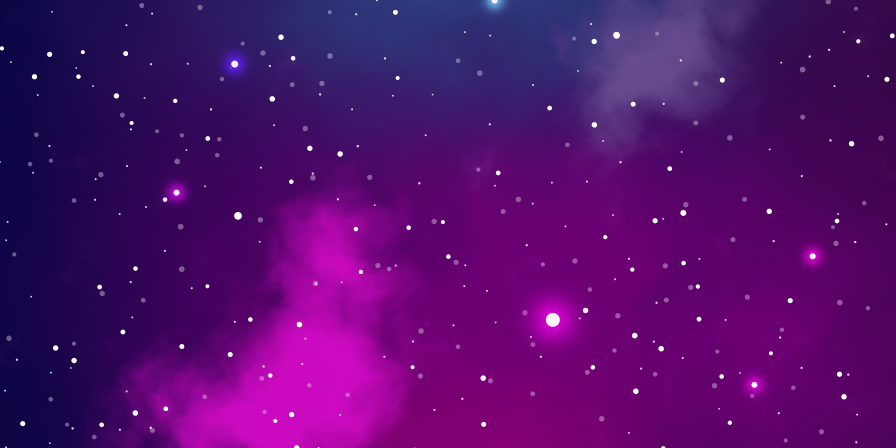
This background is drawn by a Shadertoy shader. Its source:

```glsl
// Violet nebula with magenta and blue clouds, scattered stars and a few glowing suns.

vec2 hash2(vec2 p) {
    vec3 q = fract(p.xyx * vec3(0.1031, 0.1030, 0.0973));
    q += dot(q, q.yzx + 33.33);
    return fract((q.xx + q.yz) * q.zy);
}

float cornerSlope(vec2 cell, vec2 corner, vec2 f) {
    float angle = 6.2832 * hash2(cell + corner + 50.0).x;
    return dot(vec2(cos(angle), sin(angle)), f - corner);
}

float gradientNoise(vec2 p) {
    vec2 i = floor(p), f = p - i;
    vec2 u = f * f * f * (f * (f * 6.0 - 15.0) + 10.0);
    vec2 e = vec2(0, 1);
    return mix(mix(cornerSlope(i, e.xx, f), cornerSlope(i, e.yx, f), u.x),
               mix(cornerSlope(i, e.xy, f), cornerSlope(i, e.yy, f), u.x), u.y);
}

float fbm(vec2 p) {
    float sum = 0.0, amp = 0.6;
    for (int k = 0; k < 5; k++) {
        sum += amp * gradientNoise(p);
        p = mat2(1.6, 1.2, -1.2, 1.6) * p + 9.3;
        amp *= 0.5;
    }
    return sum;
}

float blob(vec2 p, vec2 centre, vec2 radii) {
    vec2 q = (p - centre) / radii;
    return exp(-dot(q, q));
}

float disc(float dist, float radius) {
    return clamp((radius - dist) * iResolution.y + 0.5, 0.0, 1.0);
}

// One jittered star per grid cell, kept with the given chance
float starLayer(vec2 p, float cellSize, float radius, float chance, float seed) {
    vec2 cell = floor(p / cellSize);
    vec2 pos = (cell + 0.1 + 0.8 * hash2(cell + seed)) * cellSize;
    vec2 pick = hash2(cell + seed + 31.0);
    return step(pick.x, chance) * disc(length(p - pos), radius * (0.8 + 0.35 * pick.y));
}

vec3 nebula(vec2 p) {
    vec2 w = p + 0.09 * vec2(fbm(p * 4.0), fbm(p * 4.0 + 17.0));
    float soft = fbm(w * 3.0 + 5.0);
    float fine = fbm(w * 7.0 + 40.0);

    // Night sky: navy on the left, plum on the right
    vec3 col = mix(vec3(0.03, 0.02, 0.26), vec3(0.14, 0.015, 0.30), smoothstep(0.0, 0.45, w.x));
    col = mix(col, vec3(0.20, 0.02, 0.27), smoothstep(1.3, 2.0, w.x));

    // Broad purple haze
    float haze = blob(w, vec2(1.15, 0.34), vec2(0.72, 0.48)) + 0.4 * blob(w, vec2(1.8, 0.15), vec2(0.35, 0.3));
    col = mix(col, vec3(0.42, 0.0, 0.45), clamp(haze * (1.1 + 0.5 * soft) + 0.2 * fine * haze, 0.0, 1.0));
    col = mix(col, vec3(0.57, 0.0, 0.46), 0.85 * blob(w, vec2(1.05, -0.04), vec2(0.4, 0.2)));

    // Slate blue glow from the top, with a lilac cloud beside it
    float slate = blob(w, vec2(1.05, 1.05), vec2(0.58, 0.29));
    col = mix(col, vec3(0.18, 0.25, 0.50), clamp(slate * (1.0 + 0.6 * soft), 0.0, 0.95));
    vec2 slanted = vec2(w.x - 0.6 * (w.y - 0.85), w.y);
    float lilac = blob(slanted, vec2(1.45, 0.87), vec2(0.17, 0.19));
    col = mix(col, vec3(0.44, 0.34, 0.59), 0.8 * smoothstep(0.1, 1.0, lilac + 0.6 * fine));

    // Magenta cloud rising from the lower left
    float cloud = blob(w, vec2(0.56, 0.06), vec2(0.26, 0.16))
                + 0.75 * blob(w, vec2(0.75, 0.20), vec2(0.15, 0.17))
                + 0.75 * blob(w, vec2(0.74, 0.45), vec2(0.14, 0.14));
    float body = smoothstep(0.12, 1.05, cloud + 0.6 * fine + 0.15 * soft);
    return mix(col, vec3(0.82, 0.04, 0.77), 0.95 * body);
}

void mainImage(out vec4 fragColor, in vec2 fragCoord) {
    vec2 p = fragCoord / iResolution.y;
    float aspect = iResolution.x / iResolution.y;
    vec3 col = nebula(p);

    // Faint, tiny and bright stars
    col = mix(col, vec3(0.85, 0.78, 0.88), 0.45 * starLayer(p, 0.095, 0.0055, 0.42, 3.0));
    col = mix(col, vec3(1.0), 0.8 * starLayer(p + 0.03, 0.085, 0.0023, 0.5, 71.0));
    col = mix(col, vec3(1.0), starLayer(p + 0.06, 0.1, 0.0054, 0.38, 140.0));
    col = mix(col, vec3(1.0), starLayer(p, 0.4, 0.0075, 0.25, 205.0));

    // Glowing suns, bluer towards the top
    for (int k = 0; k < 6; k++) {
        float n = float(k);
        vec2 pos = fract(vec2(0.617, 0.286) + n * vec2(0.645, 0.571)) * vec2(aspect, 1.0);
        float core = 0.0065 + 0.009 * exp(-2.0 * n);
        float dist = length(p - pos);
        vec3 tint = mix(vec3(0.88, 0.0, 0.86), vec3(0.38, 0.12, 0.95), smoothstep(0.45, 0.9, pos.y));
        tint = mix(tint, vec3(0.45, 0.75, 0.95), smoothstep(0.9, 1.0, pos.y));
        float r = dist / (3.1 * core);
        col = mix(col, tint, 0.95 * exp(-r * r));
        col = mix(col, vec3(1.0, 0.96, 1.0), disc(dist, core));
    }
    fragColor = vec4(col, 1.0);
}
```
